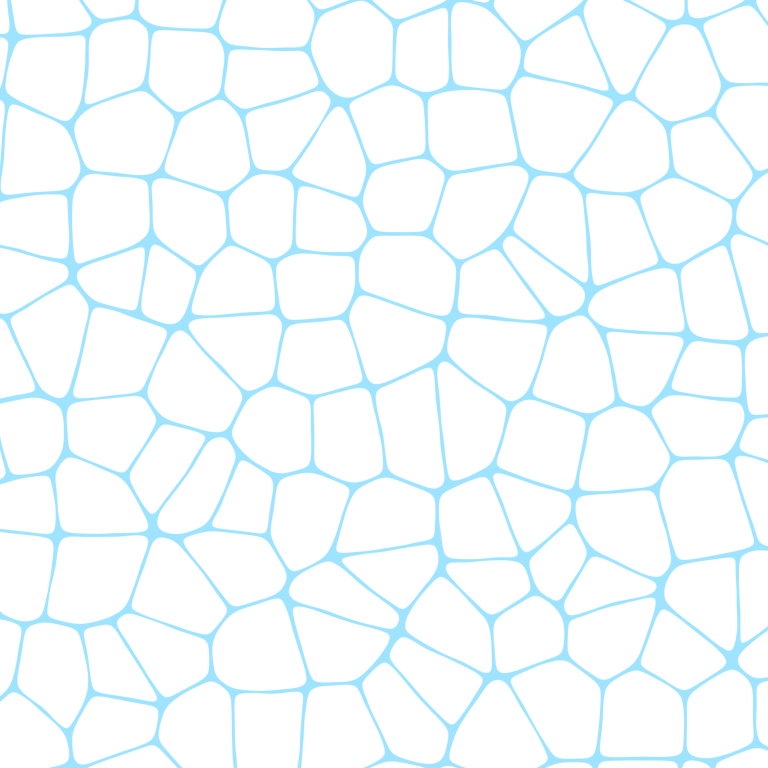
This pattern is drawn by a WebGL 1 fragment shader. Its source:

```glsl
precision highp float;
// Irregular white rounded cells divided by thin light blue veins.

#define CELLS 10.4          // cells along the canvas height
#define JITTER 0.86         // scatter of the cell seeds, 0 to 1
#define VEIN 0.021          // half width of a vein, in cells
#define VEIN_VARIATION 0.014
#define ROUNDING 22.0       // higher values give sharper corners
#define WARP 0.05           // bend of the veins, in cells
#define VEIN_COLOR vec3(0.62, 0.89, 1.0)
#define CELL_COLOR vec3(1.0)

uniform vec2 u_resolution;

vec2 hash2(vec2 p) {
  vec3 q = fract(p.xyx * vec3(0.1031, 0.1030, 0.0973));
  q += dot(q, q.yzx + 33.33);
  return fract((q.xx + q.yz) * q.zy);
}

float cornerSlope(vec2 corner, vec2 offset) {
  return dot(hash2(corner + 71.0) * 2.0 - 1.0, offset);
}

float gradientNoise(vec2 p) {
  vec2 i = floor(p), f = fract(p);
  vec2 u = f * f * f * (f * (f * 6.0 - 15.0) + 10.0);
  vec2 e = vec2(1.0, 0.0);
  return mix(mix(cornerSlope(i, f), cornerSlope(i + e, f - e), u.x),
             mix(cornerSlope(i + e.yx, f - e.yx), cornerSlope(i + 1.0, f - 1.0), u.x), u.y);
}

vec2 seedPoint(vec2 cell) {
  return cell + 0.5 + JITTER * (hash2(cell) - 0.5);
}

// Distance to the cell border, with the corners blended round.
float borderDistance(vec2 p) {
  vec2 home = floor(p), nearestCell = home, toNearest = vec2(9.0);
  for (int y = -1; y <= 1; y++) {
    for (int x = -1; x <= 1; x++) {
      vec2 cell = home + vec2(x, y);
      vec2 toSeed = seedPoint(cell) - p;
      if (dot(toSeed, toSeed) < dot(toNearest, toNearest)) {
        toNearest = toSeed;
        nearestCell = cell;
      }
    }
  }

  // Exponential smooth minimum over the bisectors to all neighbours.
  float sum = 0.0;
  for (int y = -2; y <= 2; y++) {
    for (int x = -2; x <= 2; x++) {
      if (x == 0 && y == 0) continue;
      vec2 toSeed = seedPoint(nearestCell + vec2(x, y)) - p;
      float d = dot(0.5 * (toNearest + toSeed), normalize(toSeed - toNearest));
      sum += exp(-ROUNDING * d);
    }
  }
  return -log(sum) / ROUNDING;
}

void main() {
  vec2 p = gl_FragCoord.xy / u_resolution.y * CELLS + 20.0;
  float pixel = CELLS / u_resolution.y;

  // Slight bends and uneven thickness keep the veins organic.
  vec2 bend = vec2(gradientNoise(p * 1.3), gradientNoise(p * 1.3 + 37.0));
  float halfWidth = VEIN + VEIN_VARIATION * gradientNoise(p * 2.7 + 11.0);

  float edge = borderDistance(p + WARP * bend) - halfWidth;
  float inside = smoothstep(-0.75 * pixel, 0.75 * pixel, edge);
  gl_FragColor = vec4(mix(VEIN_COLOR, CELL_COLOR, inside), 1.0);
}
```
